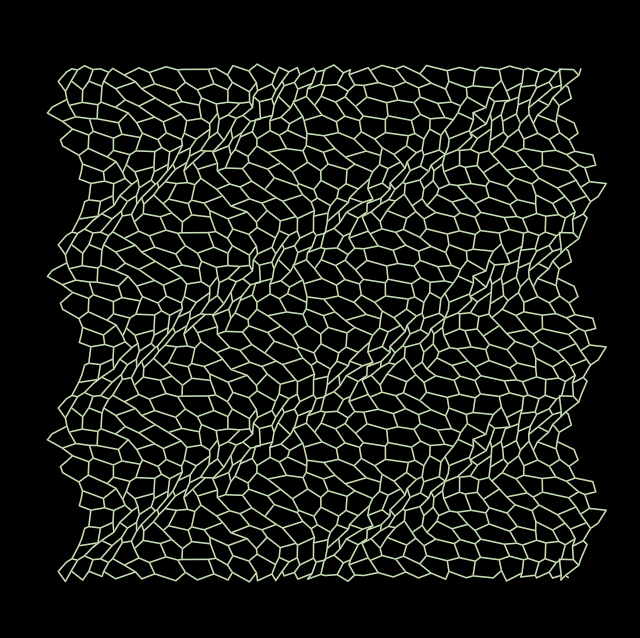
This pattern is drawn by a Shadertoy shader. Its source:

```glsl
const float TAU = 6.28318;
const float SIDE = 0.01707;                              // hexagon edge length
const vec2 PITCH = vec2(0.8660, 1.5) * SIDE;             // vertex spacing, row spacing
const vec2 LAST = vec2(55.0, 31.0);                      // last vertex index and row
const vec2 ORIGIN = vec2(0.107, 0.0975);                 // lower left of the net
const vec2 JITTER = vec2(0.0092, 0.0052);
const float JITTER_ROWS = 10.0;                          // rows before jitter repeats
const float WAVE_HEIGHT = 0.026;
const vec2 WAVE_FREQ = vec2(2.55, -3.906);
const float WAVE_PHASE = 0.58;
const float HALF_LINE = 0.00123;
const vec3 BACKGROUND = vec3(0.0);
const vec3 LINE_COLOR = vec3(0.78, 0.87, 0.71);

float hash(vec2 p) {
    return fract(sin(dot(p, vec2(127.1, 311.7))) * 43758.5453);
}

// Horizontal push of a diagonal sine wave
float wave(vec2 p) {
    return WAVE_HEIGHT * sin(TAU * (dot(p, WAVE_FREQ) + WAVE_PHASE));
}

// Undo the wave by fixed-point iteration
vec2 unwave(vec2 p) {
    float x = p.x;
    for (int n = 0; n < 5; n++) x = p.x - wave(vec2(x, p.y));
    return vec2(x, p.y);
}

// Even vertices of the zigzag rows point up, odd ones point down
bool pointsUp(vec2 id) {
    return mod(id.x + id.y, 2.0) < 0.5;
}

vec2 vertexAt(vec2 id) {
    vec2 rest = id * PITCH;
    rest.y += (pointsUp(id) ? 0.25 : -0.25) * SIDE;
    vec2 seed = vec2(id.x, mod(id.y, JITTER_ROWS)) + 3.0;
    vec2 offset = vec2(hash(seed), hash(seed + 71.3)) * 2.0 - 1.0;
    return rest + vec2(wave(rest), 0.0) + offset * JITTER;
}

float segmentDistance(vec2 p, vec2 a, vec2 b) {
    vec2 ab = b - a;
    float t = clamp(dot(p - a, ab) / max(dot(ab, ab), 1e-9), 0.0, 1.0);
    return length(p - a - ab * t);
}

bool inNet(vec2 id) {
    return all(greaterThanEqual(id, vec2(0.0))) && all(lessThanEqual(id, LAST));
}

// Distance to the nearest edge of the warped honeycomb
float netDistance(vec2 p) {
    vec2 base = floor(unwave(p) / PITCH);
    float d = 1.0;
    for (int row = -1; row <= 1; row++) {
        for (int col = -4; col <= 4; col++) {
            vec2 id = base + vec2(col, row);
            if (!inNet(id)) continue;
            vec2 a = vertexAt(id);
            vec2 right = id + vec2(1.0, 0.0);
            vec2 above = id + vec2(0.0, 1.0);
            if (inNet(right)) d = min(d, segmentDistance(p, a, vertexAt(right)));
            if (pointsUp(id) && inNet(above)) d = min(d, segmentDistance(p, a, vertexAt(above)));
        }
    }
    return d;
}

void mainImage(out vec4 fragColor, in vec2 fragCoord) {
    float pixel = 1.0 / iResolution.y;
    float d = netDistance(fragCoord * pixel - ORIGIN);

    // Smooth line coverage over one pixel
    float coverage = clamp(0.5 + (HALF_LINE - d) / pixel, 0.0, 1.0);
    fragColor = vec4(mix(BACKGROUND, LINE_COLOR, coverage), 1.0);
}
```
